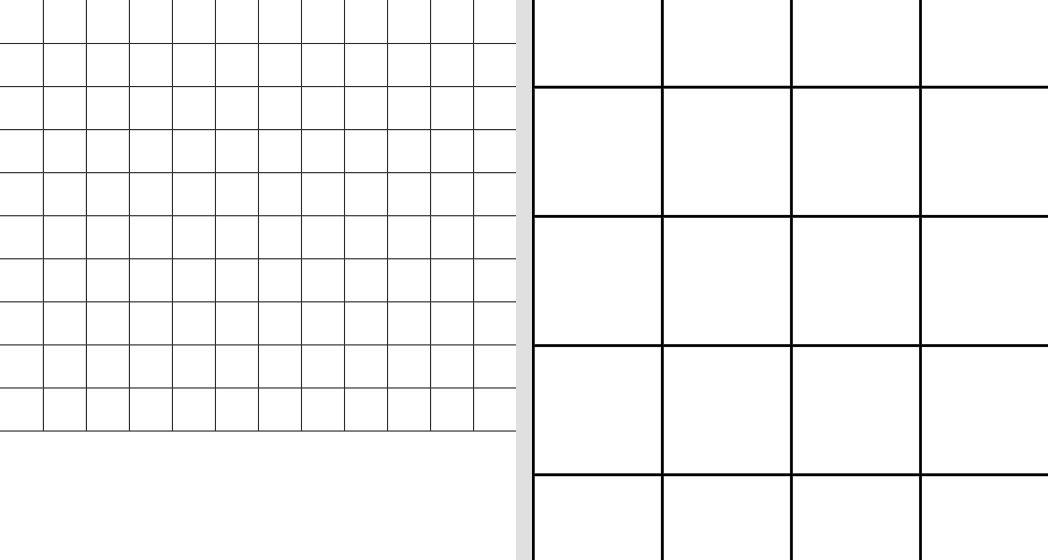
Left: the whole. Right: its middle third, enlarged.
Give the GLSL for this pattern, as a Shadertoy shader.

```glsl
// Lengths are fractions of the canvas height, measured from the top left.
const vec2 PITCH = vec2(0.07682, 0.07689);
const vec2 OFFSET = vec2(0.00065, 0.00080);
const vec2 LINE_COUNT = vec2(11.0, 10.0);
const float LINE_WIDTH = 0.0017;
const float FILTER_PIXELS = 1.15;
const vec3 PAPER = vec3(1.0);
const vec3 INK = vec3(0.0);

// Share of the filter footprint covered by a line at a signed distance.
vec2 lineCoverage(vec2 dist, float footprint) {
    vec2 high = min(dist + 0.5 * footprint, vec2(0.5 * LINE_WIDTH));
    vec2 low = max(dist - 0.5 * footprint, vec2(-0.5 * LINE_WIDTH));
    return max(high - low, 0.0) / footprint;
}

void mainImage(out vec4 fragColor, in vec2 fragCoord) {
    vec2 p = vec2(fragCoord.x, iResolution.y - fragCoord.y) / iResolution.y;
    float footprint = FILTER_PIXELS / iResolution.y;

    // Nearest line on each axis, limited to the ruled lines
    vec2 index = clamp(round((p - OFFSET) / PITCH), vec2(1.0), LINE_COUNT);
    vec2 coverage = lineCoverage(p - OFFSET - index * PITCH, footprint);

    // Vertical lines stop at the last horizontal one
    float gridEnd = OFFSET.y + LINE_COUNT.y * PITCH.y + 0.5 * LINE_WIDTH;
    coverage.x *= clamp(0.5 + (gridEnd - p.y) / footprint, 0.0, 1.0);

    float ink = max(coverage.x, coverage.y);
    fragColor = vec4(mix(PAPER, INK, ink), 1.0);
}
```
